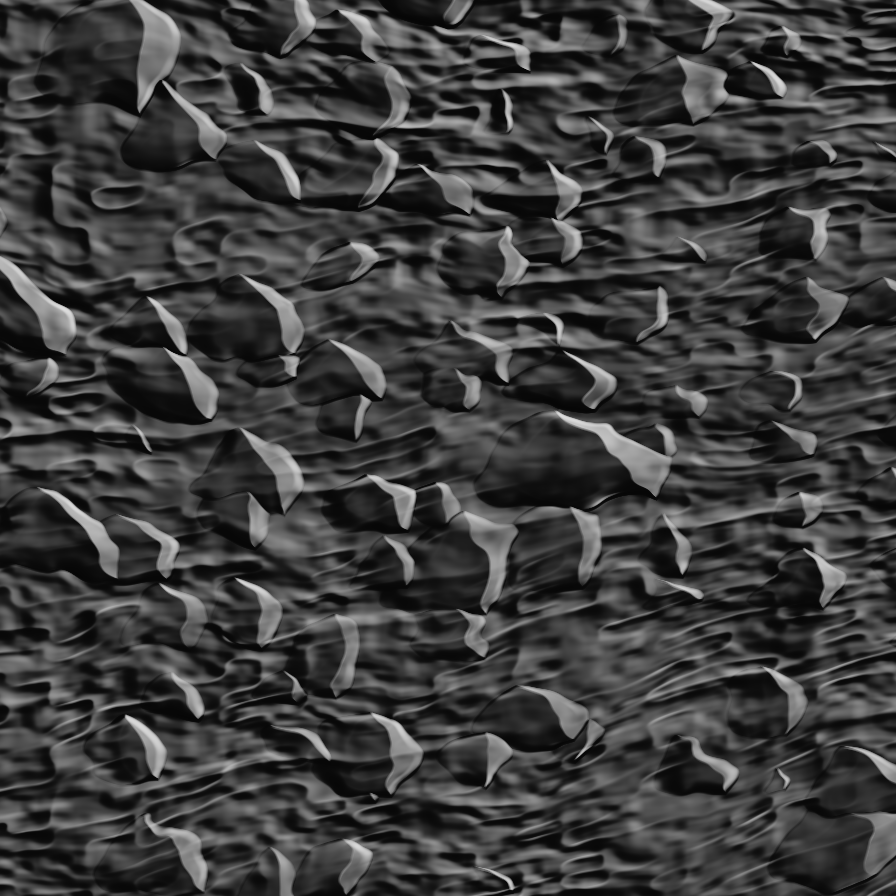
Reproduce this texture procedurally as a WebGL 2 fragment shader.

```glsl
#version 300 es
precision highp float;
// Wind-blown dunes in grey, lit from the right and slightly above.
// A height field of scattered asymmetric dunes plus stretched, ridged noise
// is shaded by its slope: long windward sides go dark, short lee faces bright.

#define DUNE_CELL vec2(0.118, 0.084)
#define DUNE_SIZE vec2(0.084, 0.043)
#define WINDWARD 0.43          // rise of the long side
#define LEE 1.40               // fall of the short side
#define RAGGED 0.022           // irregularity of dune outlines
#define MOUNDS 0.012           // height of the long swells between dunes
#define STREAKS 0.50
#define SCALES 0.48
#define GRAINS 0.72
#define LIGHT vec2(0.60, 0.36)
#define BASE 0.22              // tone of level ground
#define SOFTNESS 0.0032        // slope sampling distance

uniform vec2 u_resolution;
out vec4 fragColor;

vec2 hash2(vec2 p) {
    p = vec2(dot(p, vec2(127.1, 311.7)), dot(p, vec2(269.5, 183.3)));
    return fract(sin(p) * 43758.5);
}

// Two independent channels of smooth value noise
vec2 noise2(vec2 p) {
    vec2 cell = floor(p), f = p - cell;
    f = f * f * f * (f * (f * 6.0 - 15.0) + 10.0);
    vec2 low = mix(hash2(cell), hash2(cell + vec2(1.0, 0.0)), f.x);
    vec2 high = mix(hash2(cell + vec2(0.0, 1.0)), hash2(cell + 1.0), f.x);
    return mix(low, high, f.y);
}

// Noise folded into narrow, slightly rounded ridges
float ridges(vec2 p) {
    float n = 2.0 * noise2(p).x - 1.0;
    return -sqrt(n * n + 0.01);
}

// Wind lines climb to the right below and level out above, with slow waves
vec2 windFrame(vec2 p) {
    float x = p.x - 0.5;
    p.y -= x * (0.19 - 0.2 * p.y * p.y + 0.08 * x);
    p.y += 0.008 * sin(p.x * 11.0 + p.y * 9.0) + 0.004 * sin(p.x * 27.0 - p.y * 19.0);
    return p;
}

// One dune: a gentle ramp cut off by a steep face along a slanted crest
float dune(vec2 q, vec2 rnd, vec2 form) {
    float size = mix(0.55, 1.4, rnd.x * rnd.x);
    vec2 u = q / (DUNE_SIZE * size);
    float v = u.y + 0.15;
    float slant = mix(-0.15, 0.8, rnd.y);
    float crest = 0.32 - slant * v - 0.42 * v * v;
    float ramp = WINDWARD * (u.x + mix(0.75, 1.15, form.x));
    ramp -= 0.1 * v + 0.36 * v * v * v * v;
    float face = LEE * (crest - u.x);
    return min(ramp, face) * mix(0.7, 1.15, form.y) * size * DUNE_SIZE.y;
}

float duneField(vec2 p) {
    vec2 cell = floor(p / DUNE_CELL);
    float h = -1.0;
    for (int j = -1; j <= 1; j++)
    for (int i = -1; i <= 1; i++) {
        vec2 id = cell + vec2(i, j);
        vec2 center = (id + 0.5 + 0.7 * (hash2(id + 53.0) - 0.5)) * DUNE_CELL;
        // Patches of the ground stay free of dunes
        float crowd = 0.3 + 0.95 * noise2(center * 3.5 + 4.0).x;
        if (hash2(id + 91.0).x < crowd)
            h = max(h, dune(p - center, hash2(id + 17.0), hash2(id + 29.0)));
    }
    return h;
}

float height(vec2 point) {
    vec2 p = windFrame(point);
    vec2 rough = noise2(p * vec2(17.0, 25.0)) - 0.5;
    rough += 0.4 * (noise2(p * vec2(41.0, 58.0) + 9.0) - 0.5);
    vec2 r = p + 0.006 * rough;
    // Dunes rise out of long low swells, so their tails fray along the wind
    float swell = MOUNDS * (noise2(r * vec2(5.0, 17.0) + 5.0).x - 0.35);
    float dunes = duneField(p + RAGGED * rough * vec2(1.0, 0.7));
    float body = smoothstep(0.0, 0.008, dunes - swell);
    float h = max(dunes, swell);
    // Ripples, from long streaks to short scales and fine grains
    float streaks = ridges(r * vec2(5.0, 26.0)) / 26.0;
    float scales = ridges(vec2(r.x * 21.0, (r.y - 0.05 * r.x) * 56.0) + 7.3) / 56.0;
    float grains = noise2(vec2(r.x * 44.0, (r.y + 0.12 * r.x) * 96.0) + 3.1).y / 96.0;
    float roughness = mix(0.6, 1.4, noise2(p * 4.0 + 2.0).y);
    h += STREAKS * streaks * mix(1.0, 0.5, body);
    return h + (SCALES * scales + GRAINS * grains) * roughness * mix(1.0, 0.3, body);
}

void main() {
    vec2 p = gl_FragCoord.xy / min(u_resolution.x, u_resolution.y);
    float h = height(p);
    vec2 slope = vec2(height(p + vec2(SOFTNESS, 0.0)) - h,
                      height(p + vec2(0.0, SOFTNESS)) - h) / SOFTNESS;
    float lit = BASE - dot(slope, LIGHT);
    // Soft floor for shadows, soft shoulder for highlights
    lit = 0.02 + 0.5 * (lit + sqrt(lit * lit + 0.016));
    float tone = 0.88 * (1.0 - exp(-1.25 * lit));
    fragColor = vec4(vec3(tone), 1.0);
}
```
